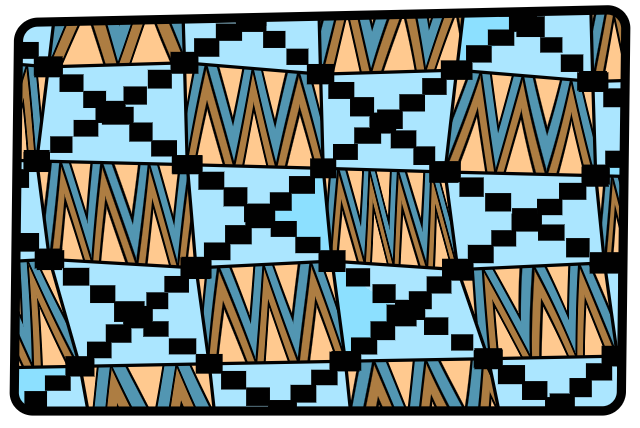
A WebGL 2 fragment shader for this pattern:

```glsl
#version 300 es
precision highp float;
uniform vec2 u_resolution;
out vec4 outColor;

const vec3 PAPER = vec3(1.0);
const vec3 INK = vec3(0.005);
const vec3 SKY = vec3(0.67, 0.90, 1.0);
const vec3 DEEP_SKY = vec3(0.55, 0.88, 1.0);
const vec3 TEAL = vec3(0.32, 0.59, 0.70);
const vec3 BROWN = vec3(0.68, 0.49, 0.26);
const vec3 PEACH = vec3(1.0, 0.79, 0.56);

// Lengths are fractions of the canvas height
const vec2 ORIGIN = vec2(0.0955, -0.069);
const vec2 PITCH = vec2(0.318, 0.229);
const float SLANT = 0.0175;
const float BORDER = 0.0038;
const float ZIGZAG_LINE = 0.0026;
const vec2 BLOCK = vec2(0.029, 0.0205);
const float STEPS = 6.0;
const float TEAL_DEPTH = 0.45;
const float BROWN_DEPTH = 0.40;
const float DEEP_SHARE = 0.15;
const vec2 FRAME_CENTER = vec2(0.7476, 0.499);
const vec2 FRAME_HALF = vec2(0.720, 0.472);
const float FRAME_RADIUS = 0.055;
const float FRAME_WIDTH = 0.0215;

float hash(vec2 p) {
    return fract(sin(dot(p, vec2(12.99, 78.23))) * 4375.85);
}

float cover(float d) {
    return clamp(0.5 - d * u_resolution.y, 0.0, 1.0);
}

// Grid corner, moved by layered sines
vec2 corner(vec2 id) {
    vec2 c = ORIGIN + id * PITCH + vec2(SLANT * (id.y - 1.0), 0.0);
    float sway = -0.048 * sin(1.2 * (id.y - 1.0)) * (0.5 + 0.5 * cos(2.1 * id.x));
    float tilt = 0.0095 * (id.x - 1.5) * cos(0.9 * (id.y - 1.5));
    float ripple = 0.009 * cos(3.14 * id.x) * sin(1.57 * id.y);
    return c + vec2(sway + SLANT, tilt + ripple);
}

float edgeDistance(vec2 p, vec2 a, vec2 b) {
    vec2 e = normalize(b - a), r = p - a;
    return e.x * r.y - e.y * r.x;
}

// Two stacked zigzag bands; uv runs from the top left of the cell
vec3 zigzagCell(vec2 uv, vec2 id) {
    float teeth = 3.0 - 0.7 * cos(1.57 * id.y) + 0.3 * (id.x - 1.0) * cos(1.57 * id.y) * cos(1.57 * id.y);
    float u = uv.x + 0.012 * sin(11.0 * uv.x + 5.0 * hash(id));
    float wave = abs(fract(u * teeth) - 0.5) * 2.0;
    float steep = 2.0 * teeth * PITCH.y / PITCH.x;
    float scale = PITCH.y * inversesqrt(1.0 + steep * steep);
    float d = uv.y - wave;
    vec3 color = mix(PEACH, TEAL, cover((-TEAL_DEPTH - d) * scale));
    color = mix(color, BROWN, cover(-d * scale));
    color = mix(color, PEACH, cover((BROWN_DEPTH - d) * scale));
    float line = min(abs(d), min(abs(d + TEAL_DEPTH), abs(d - BROWN_DEPTH)));
    return mix(color, INK, cover(line * scale - ZIGZAG_LINE));
}

// Plain cell, some of its four quarters deeper
vec3 skyCell(vec2 uv, vec2 id) {
    float quarter = step(uv.y, uv.x) + 2.0 * step(1.0, uv.x + uv.y);
    float pick = hash(id * 3.7 + quarter * 1.9);
    return mix(SKY, DEEP_SKY, step(1.0 - DEEP_SHARE, pick));
}

float blockDistance(vec2 p, vec2 center, vec2 seed, float swell) {
    vec2 size = BLOCK * swell * (0.92 + 0.25 * vec2(hash(seed), hash(seed + 7.3)));
    vec2 q = abs(p - center) - size;
    return max(q.x, q.y);
}

void main() {
    vec2 p = gl_FragCoord.xy / u_resolution.y;
    p.y = 1.0 - p.y;

    // Cells and stepped crosses
    float row = floor((p.y - ORIGIN.y) / PITCH.y);
    float column = floor((p.x - ORIGIN.x - SLANT * row) / PITCH.x);
    vec3 color = SKY;
    float blocks = 1.0;
    for (int y = -1; y <= 1; y++)
    for (int x = -1; x <= 1; x++) {
        vec2 id = vec2(column, row) + vec2(x, y);
        vec2 a = corner(id), b = corner(id + vec2(1, 0));
        vec2 c = corner(id + 1.0), d = corner(id + vec2(0, 1));
        float top = edgeDistance(p, a, b), right = edgeDistance(p, b, c);
        float bottom = edgeDistance(p, c, d), left = edgeDistance(p, d, a);
        float inside = min(min(top, bottom), min(left, right));
        bool zigzag = mod(id.x + id.y, 2.0) < 0.5;
        if (inside >= 0.0) {
            vec2 uv = vec2(left / max(left + right, 1e-4), top / max(top + bottom, 1e-4));
            color = zigzag ? zigzagCell(uv, id) : skyCell(uv, id);
            color = mix(color, INK, cover(inside - BORDER));
        }
        if (zigzag) continue;
        for (float k = 0.0; k <= STEPS; k++) {
            float t = k / STEPS;
            float swell = abs(mod(k, 3.0)) < 0.5 ? 1.1 : 0.95;
            vec2 seed = id * 5.1 + k;
            blocks = min(blocks, blockDistance(p, mix(a, c, t), seed, swell));
            blocks = min(blocks, blockDistance(p, mix(d, b, t), seed + 31.7, swell));
        }
    }
    color = mix(color, INK, cover(blocks));

    // Slightly skewed rounded frame
    vec2 q = p - FRAME_CENTER;
    q += vec2(0.012 * q.y, 0.0217 * q.x * (0.5 - 0.5 * q.y / FRAME_HALF.y));
    vec2 e = abs(q) - FRAME_HALF + FRAME_RADIUS;
    float frame = length(max(e, 0.0)) + min(max(e.x, e.y), 0.0) - FRAME_RADIUS;
    color = mix(color, INK, cover(-frame - FRAME_WIDTH));
    outColor = vec4(mix(color, PAPER, cover(-frame)), 1.0);
}
```
